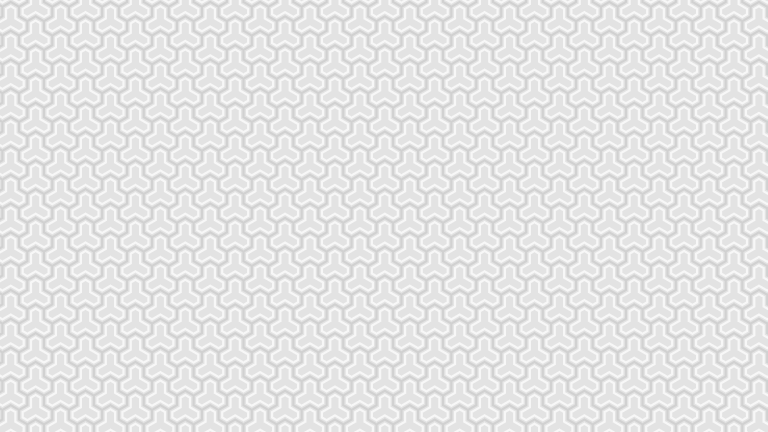
Reproduce this pattern procedurally as a Shadertoy shader.

```glsl
// Interlocking three-armed tiles, each made of three joined hexagons.
// Nested outlines follow the distance from each tile's edge: a grey seam,
// a pale gap, a white band and a pale core.

const float ROWS = 15.0;                   // tiles down the canvas
const vec2 ANCHOR = vec2(0.7176, 0.551);   // one tile pivot, in canvas heights
const float SEAM_EDGE = 0.115;             // insets, in hexagon sides
const float BAND_OUTER = 0.265;
const float BAND_INNER = 0.495;
const vec3 PALE = vec3(0.89);
const vec3 WHITE = vec3(0.97);
const vec3 SEAM = vec3(0.82);

const float SQRT3 = 1.7320508;
const vec2 PERIOD = vec2(3.0 * SQRT3, 3.0);

// Depth inside a tile whose hexagons meet at the origin; negative outside.
float tripodDepth(vec2 p) {
    // Fold all three arms onto the upright one.
    vec2 foldNormal = vec2(-0.5, 0.5 * SQRT3);
    p.x = abs(p.x);
    p -= 2.0 * min(0.0, dot(p, foldNormal)) * foldNormal;
    p.x = abs(p.x);
    float side = 0.5 * SQRT3 - p.x;
    float roof = SQRT3 - dot(p, vec2(0.5, 0.5 * SQRT3));
    return min(side, roof);
}

// Depth in the tile that covers p, over two interleaved grids.
float tilingDepth(vec2 p) {
    float depth = -1.0;
    for (int grid = 0; grid < 2; grid++) {
        vec2 shifted = p - 0.5 * PERIOD * float(grid);
        vec2 local = shifted - PERIOD * round(shifted / PERIOD);
        depth = max(depth, tripodDepth(local));
        // The tip of the tile below reaches into this cell.
        depth = max(depth, tripodDepth(local + vec2(0.0, PERIOD.y)));
    }
    return depth;
}

// Smoothed step, one pixel wide.
float inside(float depth, float edge, float pixel) {
    return clamp((depth - edge) / pixel + 0.5, 0.0, 1.0);
}

void mainImage(out vec4 fragColor, in vec2 fragCoord) {
    float sidesPerHeight = ROWS * PERIOD.y;
    vec2 p = (fragCoord / iResolution.y - ANCHOR) * sidesPerHeight;
    float pixel = sidesPerHeight / iResolution.y;
    float depth = tilingDepth(p);

    vec3 color = mix(SEAM, PALE, inside(depth, SEAM_EDGE, pixel));
    color = mix(color, WHITE, inside(depth, BAND_OUTER, pixel));
    color = mix(color, PALE, inside(depth, BAND_INNER, pixel));
    fragColor = vec4(color, 1.0);
}
```
